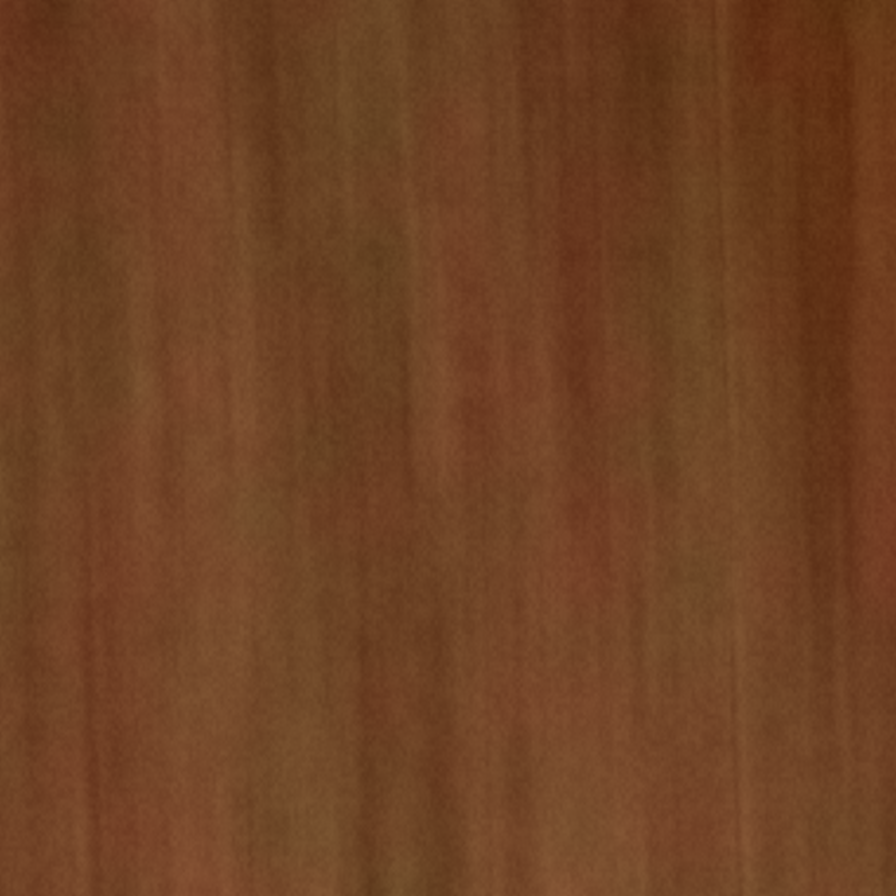
Give the GLSL for this texture, as a WebGL 2 fragment shader.

```glsl
#version 300 es
precision highp float;

uniform vec2 u_resolution;
out vec4 fragColor;

const vec3 DARK_WOOD = vec3(0.340, 0.165, 0.074);
const vec3 LIGHT_WOOD = vec3(0.510, 0.338, 0.204);
const vec3 OLIVE_SHIFT = vec3(-0.045, 0.018, -0.008);
const float MEAN_TONE = 0.56;
const float HEIGHT_FADE = 0.40;    // darkening from bottom to top
const float GRAIN_LEAN = 0.030;    // sideways drift over the full height
const float GRAIN_WOBBLE = 0.008;
const float BAND_DEPTH = 0.52;
const float STREAK_DEPTH = 0.40;
const float FIBRE_DEPTH = 0.22;
const float PORE_DEPTH = 0.34;
const float PORE_WIDTH = 0.0036;
const int PORE_COUNT = 12;
const float SPECKLE_DEPTH = 0.20;

float hash(vec2 p) {
    return fract(sin(dot(p, vec2(127.1, 311.7))) * 43758.5453);
}

float noise(vec2 p) {
    vec2 cell = floor(p);
    vec2 f = fract(p);
    f = f * f * (3.0 - 2.0 * f);
    float low = mix(hash(cell), hash(cell + vec2(1.0, 0.0)), f.x);
    float high = mix(hash(cell + vec2(0.0, 1.0)), hash(cell + vec2(1.0)), f.x);
    return mix(low, high, f.y);
}

float signedNoise(vec2 p) {
    return noise(p) - 0.5;
}

// Long thin furrows, each with a faint light edge on its right side
float pores(float across, float along) {
    float sum = 0.0;
    for (int i = 0; i < PORE_COUNT; i++) {
        float id = float(i);
        float center = (id + hash(vec2(id, 5.3))) / float(PORE_COUNT);
        float offset = across - center - 0.003 * signedNoise(vec2(along * 5.0, id * 7.0));
        float strength = pow(hash(vec2(id, 9.1)), 1.5);
        float presence = smoothstep(0.2, 0.7, noise(vec2(id * 3.7, along * 2.5 + id)));
        float broken = 0.6 + 0.4 * noise(vec2(id * 5.0, along * 45.0));
        float d = offset / PORE_WIDTH;
        float edge = (offset - 2.5 * PORE_WIDTH) / (2.0 * PORE_WIDTH);
        sum += strength * presence * (broken * exp(-d * d) - 0.35 * exp(-edge * edge));
    }
    return sum;
}

void main() {
    vec2 uv = gl_FragCoord.xy / u_resolution;

    // Coordinates that follow the leaning grain
    float wobble = signedNoise(vec2(uv.x * 3.0, uv.y * 2.0 + 4.0));
    float across = uv.x + GRAIN_LEAN * uv.y + GRAIN_WOBBLE * wobble;
    float along = uv.y;

    // Streaks from wide bands down to fibres
    float bands = signedNoise(vec2(across * 7.0 + 2.4, along * 1.1));
    float streaks = signedNoise(vec2(across * 24.0, along * 1.8 + 11.0));
    float fibres = signedNoise(vec2(across * 75.0, along * 3.5 + 23.0));
    float tone = MEAN_TONE + HEIGHT_FADE * (0.5 - uv.y);
    tone += BAND_DEPTH * bands + STREAK_DEPTH * streaks + FIBRE_DEPTH * fibres;
    tone -= PORE_DEPTH * pores(across, along);

    // Soft mottling and fine speckle
    tone += 0.12 * signedNoise(uv * vec2(45.0, 28.0));
    tone += SPECKLE_DEPTH * signedNoise(uv * vec2(230.0, 170.0));
    tone += 0.5 * SPECKLE_DEPTH * signedNoise(uv * vec2(380.0, 320.0) + 40.0);

    // Olive patches low down, redder wood toward the upper right
    float olive = signedNoise(vec2(across * 9.0 + 30.0, along * 3.0));
    olive += 0.5 * signedNoise(uv * 14.0 + 60.0);
    float redness = smoothstep(0.6, 1.0, uv.x) * smoothstep(0.2, 1.0, uv.y);

    vec3 color = mix(DARK_WOOD, LIGHT_WOOD, clamp(tone, -0.25, 1.2));
    color += OLIVE_SHIFT * olive;
    color += redness * vec3(0.015, -0.022, -0.030);
    fragColor = vec4(clamp(color, 0.0, 1.0), 1.0);
}
```
